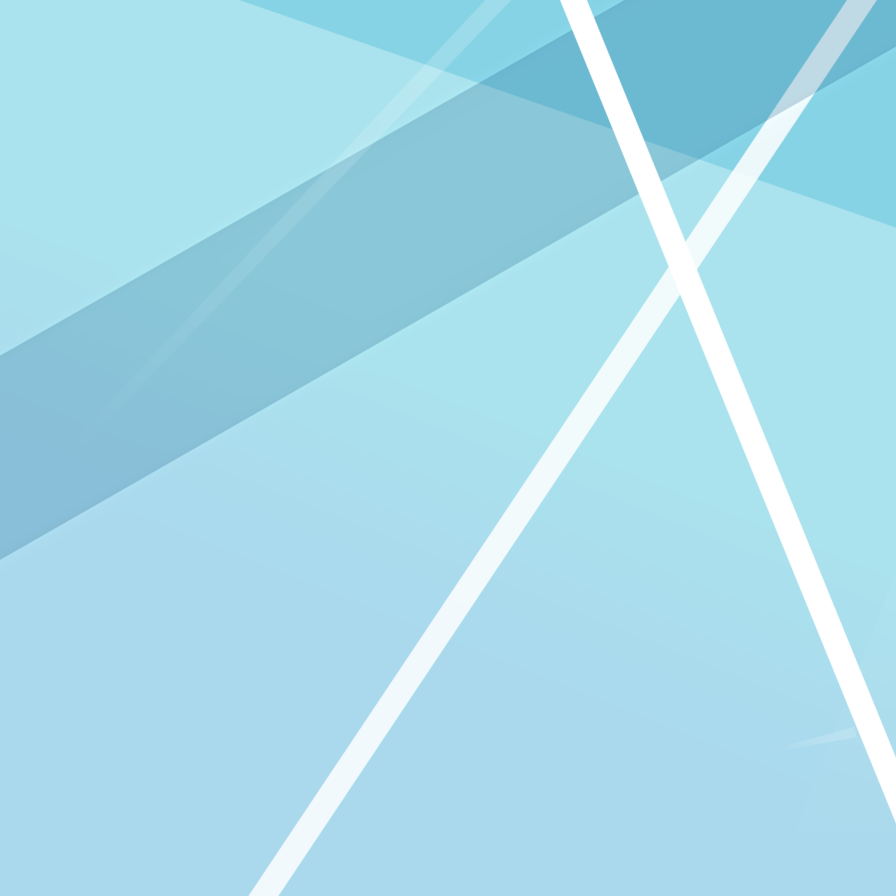
Reproduce this background procedurally as a WebGL 1 fragment shader.

```glsl
precision highp float;
// Pale blue background of flat translucent planes crossed by white beams.
// Every edge is a signed distance to a line through two points; layers are
// blended back to front over a soft diagonal gradient.

#define BEAM_HALF_WIDTH 0.0139
#define SOFT_BEAM_ALPHA 0.85
#define STREAK_ALPHA 0.2
#define FACET_ALPHA 0.035
#define GLINT_ALPHA 0.16
#define RIM_WIDTH 0.004
#define RIM_STRENGTH 0.025

uniform vec2 u_resolution;

const vec3 SKY_CYAN = vec3(0.667, 0.890, 0.930);
const vec3 SKY_BLUE = vec3(0.667, 0.852, 0.928);
const vec3 TEAL = vec3(0.525, 0.828, 0.900);
const vec3 SHADOW_TINT = vec3(0.805, 0.878, 0.913);
const vec3 WHITE = vec3(1.0);

// Signed distance to the line a-b, positive on the left of its direction.
float side(vec2 p, vec2 a, vec2 b) {
  vec2 d = normalize(b - a);
  vec2 q = p - a;
  return d.x * q.y - d.y * q.x;
}

// Antialiased coverage of the region where d is positive.
float cover(float d) {
  float px = 0.9 / min(u_resolution.x, u_resolution.y);
  return smoothstep(-px, px, d);
}

float beam(vec2 p, vec2 a, vec2 b, float halfWidth) {
  return cover(halfWidth - abs(side(p, a, b)));
}

// Position along the segment a-b: 0 at a, 1 at b.
float along(vec2 p, vec2 a, vec2 b) {
  vec2 d = b - a;
  return dot(p - a, d) / dot(d, d);
}

void main() {
  vec2 p = gl_FragCoord.xy / u_resolution;

  // Diagonal gradient and the teal corner plane.
  float fall = 1.0 - p.y - 0.4 * p.x;
  vec3 color = mix(SKY_CYAN, SKY_BLUE, smoothstep(0.15, 0.55, fall));
  color = mix(color, TEAL, cover(side(p, vec2(0.267, 1.0), vec2(1.0, 0.746))));

  // Faint facet and glint at the lower right.
  float facet = cover(-side(p, vec2(0.859, 0.0), vec2(0.990, 0.336)));
  color = mix(color, WHITE, FACET_ALPHA * facet * smoothstep(0.0, 0.3, p.y));
  vec2 glintStart = vec2(0.853, 0.160);
  vec2 glintEnd = vec2(0.955, 0.183);
  float glintPos = along(p, glintStart, glintEnd);
  float glint = beam(p, glintStart, glintEnd, 0.001 + 0.005 * clamp(glintPos, 0.0, 1.0));
  glint *= smoothstep(0.0, 0.7, glintPos) * cover(1.0 - glintPos);
  color = mix(color, WHITE, GLINT_ALPHA * glint);

  // Translucent beam, lying under the shadow band.
  float softBeam = beam(p, vec2(0.294, 0.0), vec2(0.962, 1.0), BEAM_HALF_WIDTH);
  color = mix(color, WHITE, SOFT_BEAM_ALPHA * softBeam);

  // Shadow band, with a slight contrast rim along both edges.
  float band = min(side(p, vec2(0.0, 0.375), vec2(1.0, 0.948)),
                   -side(p, vec2(0.0, 0.603), vec2(0.697, 1.0)));
  float inside = cover(band);
  color *= mix(WHITE, SHADOW_TINT, inside);
  color *= 1.0 + RIM_STRENGTH * (1.0 - 2.0 * inside) * exp(-abs(band) / RIM_WIDTH);

  // Streak fading and narrowing toward the lower left.
  vec2 streakStart = vec2(0.078, 0.495);
  vec2 streakEnd = vec2(0.556, 1.0);
  float rise = clamp(along(p, streakStart, streakEnd), 0.0, 1.0);
  float streak = beam(p, streakStart, streakEnd, mix(0.006, 0.0105, rise));
  color = mix(color, WHITE, STREAK_ALPHA * streak * rise);

  // Solid white beam on top.
  color = mix(color, WHITE, beam(p, vec2(1.048, 0.0), vec2(0.640, 1.0), BEAM_HALF_WIDTH));

  gl_FragColor = vec4(color, 1.0);
}
```
